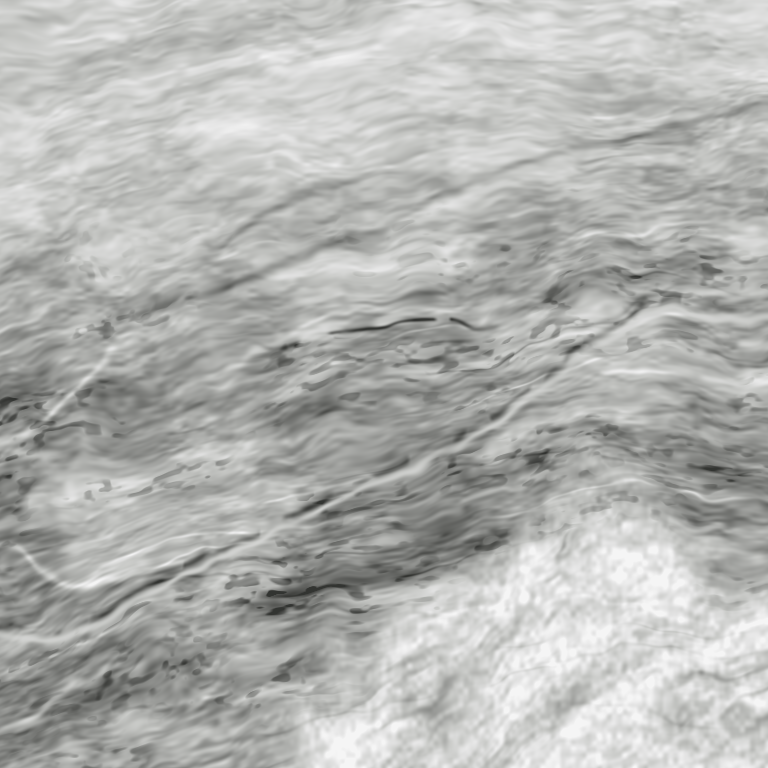
Reproduce this texture procedurally as a Shadertoy shader.

```glsl
// Grey marble: streaked layers sweep up to the right, with a pale winding vein,
// dark speckled seams and a white, finely cracked area at the lower right.
// Stretched noise in a bent flow space makes the layers; curves make the veins.

#define STREAK 0.34
#define CREASE 0.075
#define GRAIN 0.15
#define PATCH 0.15
#define FLECK 0.34
#define VEIN_COUNT 34
#define MID_TONE 0.575
#define TOP_TONE 0.775
#define WHITE_TONE 0.90

float hash(vec2 p) {
  return fract(sin(dot(p, vec2(127.1, 311.7))) * 43758.5453);
}

float noise(vec2 p) {
  vec2 i = floor(p), f = fract(p);
  f = f * f * (3.0 - 2.0 * f);
  return mix(mix(hash(i), hash(i + vec2(1, 0)), f.x),
             mix(hash(i + vec2(0, 1)), hash(i + vec2(1, 1)), f.x), f.y);
}

float fbm(vec2 p) {
  float sum = 0.0, amp = 0.5;
  for (int i = 0; i < 4; i++) {
    sum += amp * noise(p);
    p = mat2(1.9, 0.25, -0.25, 1.9) * p + 17.3;
    amp *= 0.55;
  }
  return sum;
}

// Thin crease where the noise crosses its middle value
float crease(vec2 p) {
  float n = 0.65 * noise(p) + 0.35 * noise(p * 2.1 + 5.0);
  return 1.0 - smoothstep(0.0, 0.16, abs(n - 0.5));
}

// Window along x with faded ends
float window(float x, float a, float b) {
  return smoothstep(a, a + 0.12, x) * (1.0 - smoothstep(b - 0.12, b, x));
}

// Soft line that climbs from low to low + rise between a and b
float vein(vec2 p, float low, float rise, float a, float b, float width) {
  float d = (p.y - low - rise * smoothstep(a, b, p.x)) / width;
  return exp(-d * d);
}

// Soft elliptical spot
float spot(vec2 p, vec2 center, vec2 radius) {
  vec2 d = (p - center) / radius;
  return exp(-dot(d, d));
}

void mainImage(out vec4 fragColor, in vec2 fragCoord) {
  vec2 p = fragCoord / iResolution.xy;

  // Flow space: layers level out to the right
  vec2 warp = vec2(fbm(p * 5.0), fbm(p * 5.0 + 31.0)) - 0.5;
  vec2 flow = p + warp * vec2(0.10, 0.08);
  flow.y -= (0.42 - 0.18 * p.x) * p.x * mix(1.0, 0.5, p.y);
  float wobble = 0.016 * noise(p * 16.0) + 0.008 * noise(p * 42.0) - 0.012;
  vec2 bent = p + vec2(0.0, 0.06 * warp.y + wobble);

  // Large tones: light top, grey middle, white lower right
  float top = smoothstep(0.48, 0.86, p.y + 0.09 * (0.5 - p.x) + 0.25 * warp.x);
  float edge = 0.36 * smoothstep(0.1, 0.75, p.x) - 0.05;
  float white = 1.0 - smoothstep(-0.08, 0.04, p.y - edge + 0.35 * warp.y);
  white *= smoothstep(0.12, 0.38, p.x);
  float calm = max(white, top);
  float tone = mix(MID_TONE, TOP_TONE, top);

  // Streaks, creases, grain and pale patches
  float streak = STREAK * (fbm(flow * vec2(7, 30)) - 0.48);
  float creases = crease(flow * vec2(9, 34)) - crease(flow * vec2(12, 42) + 60.0);
  float grain = noise(flow * vec2(36, 120) + 9.0) + noise(flow * vec2(75, 190)) - 1.0;
  float pale = smoothstep(0.53, 0.66, fbm(flow * vec2(6, 15) + 50.0));
  float detail = CREASE * creases + GRAIN * grain;
  tone += (streak + detail * (1.0 - 0.4 * pale)) * (1.0 - 0.4 * top);
  tone += PATCH * pale * (1.0 - 0.6 * top);

  // White area: slanted strokes, grey drifts and fine cracks
  vec2 slant = mat2(0.8, -0.6, 0.6, 0.8) * (p + 0.1 * warp);
  float strokes = noise(slant * vec2(60, 130)) + noise(p * vec2(150, 120)) - 1.0;
  float drift = smoothstep(0.45, 0.75, fbm(slant * vec2(6, 18) + 3.0));
  float cracks = crease(slant * vec2(16, 38)) * smoothstep(0.35, 0.75, noise(p * 11.0));
  float snow = WHITE_TONE + 0.6 * streak + 0.13 * strokes;
  snow -= drift * (0.26 - 0.18 * p.x) + 0.12 * cracks;
  tone = mix(tone, snow, white);

  // Dark seams, broken into small flecks
  float seam = vein(bent, 0.60, 0.055, 0.65, 0.95, 0.02) * smoothstep(0.66, 0.76, p.x);
  seam += 0.7 * vein(bent, 0.20, 0.13, 0.2, 0.9, 0.017) * window(p.x, 0.22, 0.95);
  seam += spot(bent, vec2(0.95, 0.40), vec2(0.09, 0.025));
  seam += 0.8 * spot(flow, vec2(0.18, 0.05), vec2(0.15, 0.04));
  seam += 0.5 * spot(p, vec2(0.0, 0.35), vec2(0.05, 0.14));
  float speck = 0.6 * noise(flow * vec2(45, 110) + 70.0) + 0.4 * noise(flow * vec2(95, 170));
  float gather = smoothstep(0.55, 0.8, noise(flow * vec2(8, 24) + 12.0)) * (1.0 - calm);
  tone -= 0.12 * seam * (0.4 + noise(flow * vec2(20, 60)));
  tone -= FLECK * smoothstep(0.54, 0.74, speck) * (0.55 * gather + 0.7 * seam);

  // Scattered broken veins, alternately dark and pale
  for (int i = 0; i < VEIN_COUNT; i++) {
    float id = float(i), a = hash(vec2(id, 1)) * 0.9 - 0.1;
    float b = a + 0.25 + 0.3 * hash(vec2(id, 2));
    float low = mix(-0.14, 0.62, hash(vec2(id, 3)));
    float rise = 0.14 * hash(vec2(id, 4)) - 0.06;
    float width = mix(0.0022, 0.0045, hash(vec2(id, 5)));
    float line = vein(flow + vec2(0.0, wobble), low, rise, a, b, width) * window(p.x, a, b);
    line *= smoothstep(0.2, 0.6, noise(vec2(p.x * 22.0, id * 7.3)));
    tone += (mod(id, 2.0) - 0.5) * 0.29 * line * (1.0 - 0.6 * calm);
  }

  // Long grey veins, a thin black one and its pale neighbour
  float upper = vein(bent, 0.55, 0.32, -0.1, 1.05, 0.007) * smoothstep(0.12, 0.25, p.x);
  tone -= 0.17 * upper * (0.5 + noise(p * 25.0));
  tone -= 0.13 * vein(bent, 0.66, 0.12, 0.2, 0.48, 0.006) * window(p.x, 0.2, 0.55);
  float thin = vein(bent, 0.555, 0.04, 0.3, 0.6, 0.0032) * window(p.x, 0.3, 0.7);
  tone -= 0.42 * thin * smoothstep(0.3, 0.55, noise(p * vec2(45, 20)));
  tone += 0.12 * vein(bent, 0.48, 0.13, 0.15, 0.5, 0.006) * window(p.x, 0.15, 0.65);

  // Pale winding vein with dark flecks along its upper side
  vec2 kinked = bent - vec2(0.0, 0.17 * smoothstep(0.56, 0.88, p.x));
  float shade = vein(kinked, 0.183, 0.25, 0.05, 0.62, 0.006);
  tone -= 0.22 * shade * smoothstep(0.45, 0.7, noise(p * vec2(40, 30)));
  float winding = vein(kinked, 0.17, 0.25, 0.05, 0.62, 0.0062);
  tone = mix(tone, 0.83, winding * (0.47 + 0.5 * noise(p * 24.0)));

  // Pale branches at the left edge
  float branch = vein(bent, 0.42, 0.15, 0.0, 0.2, 0.006);
  branch += vein(bent, 0.30, -0.055, 0.0, 0.1, 0.006);
  branch += vein(bent, 0.02, 0.12, -0.05, 0.18, 0.007);
  tone += 0.2 * branch * (1.0 - smoothstep(0.1, 0.22, p.x));

  // Greys faintly green below white
  tone = clamp(tone, 0.2, 0.96);
  vec3 tint = vec3(-0.002, 0.003, -0.008) * (1.0 - smoothstep(0.75, 0.92, tone));
  fragColor = vec4(tone + tint, 1.0);
}
```
